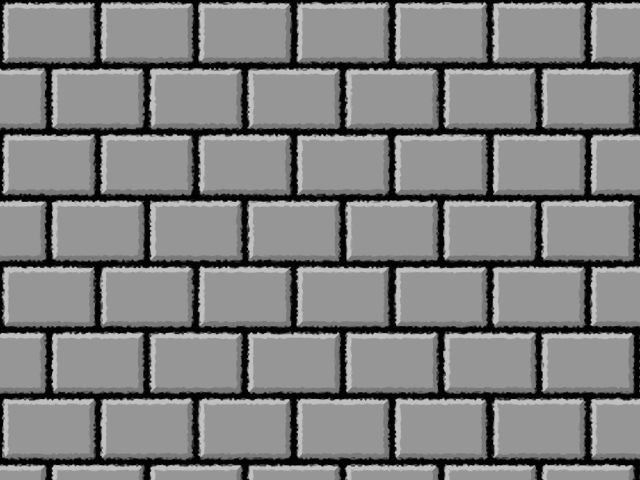
Reproduce this texture procedurally as a Shadertoy shader.

```glsl
const vec2 CELL = vec2(0.2042, 0.1375);
const float MORTAR_HALF = 0.0068;
const float CORNER = 0.006;
const float BEVEL = 0.0105;

const vec3 MORTAR = vec3(0.01);
const vec3 STONE = vec3(0.59);
const vec3 LIGHT = vec3(0.755);
const vec3 SHADE = vec3(0.475);

float hash(vec2 p) {
    return fract(sin(dot(p, vec2(127.1, 311.7))) * 43758.5453);
}

float noise(vec2 p) {
    vec2 i = floor(p);
    vec2 f = fract(p);
    f = f * f * (3.0 - 2.0 * f);
    float low = mix(hash(i), hash(i + vec2(1.0, 0.0)), f.x);
    float high = mix(hash(i + vec2(0.0, 1.0)), hash(i + vec2(1.0, 1.0)), f.x);
    return mix(low, high, f.y);
}

float roundedBox(vec2 p, vec2 halfSize, float radius) {
    vec2 d = abs(p) - halfSize + radius;
    return length(max(d, 0.0)) + min(max(d.x, d.y), 0.0) - radius;
}

// Position relative to the centre of a brick, alternate rows shifted by half
vec2 brickLocal(vec2 p, vec2 cell) {
    vec2 grid = p / cell;
    grid.x += 0.5 * mod(floor(grid.y), 2.0);
    return (fract(grid) - 0.5) * cell;
}

// Face lit from the upper left; y runs downwards
vec3 bevelColor(vec2 q, vec2 halfSize, float wobble, float blur) {
    float lit = min(q.x + halfSize.x, q.y + halfSize.y);
    float dark = min(halfSize.x - q.x, halfSize.y - q.y);
    float edge = min(lit, dark) + wobble;
    float rim = 1.0 - smoothstep(BEVEL - blur, BEVEL + blur, edge);
    float side = smoothstep(-blur, blur, dark - lit);
    return mix(STONE, mix(SHADE, LIGHT, side), rim);
}

void mainImage(out vec4 fragColor, in vec2 fragCoord) {
    vec2 p = vec2(fragCoord.x, iResolution.y - fragCoord.y) / iResolution.y;
    float pixel = 1.0 / iResolution.y;
    vec2 halfSize = 0.5 * CELL - MORTAR_HALF;
    vec2 q = brickLocal(p, CELL);

    // Ragged outline and an unevenly worn bevel
    float rough = (noise(p * 210.0) - 0.5) * 0.0055;
    float worn = (noise(p * 170.0 + 37.0) - 0.5) * 0.004;

    vec3 face = bevelColor(q, halfSize, worn, max(0.0022, pixel));
    float d = roundedBox(q, halfSize, CORNER) + rough;
    float blur = max(0.0032, pixel);
    float cover = 1.0 - smoothstep(-blur, blur, d);
    fragColor = vec4(mix(MORTAR, face, cover), 1.0);
}
```
